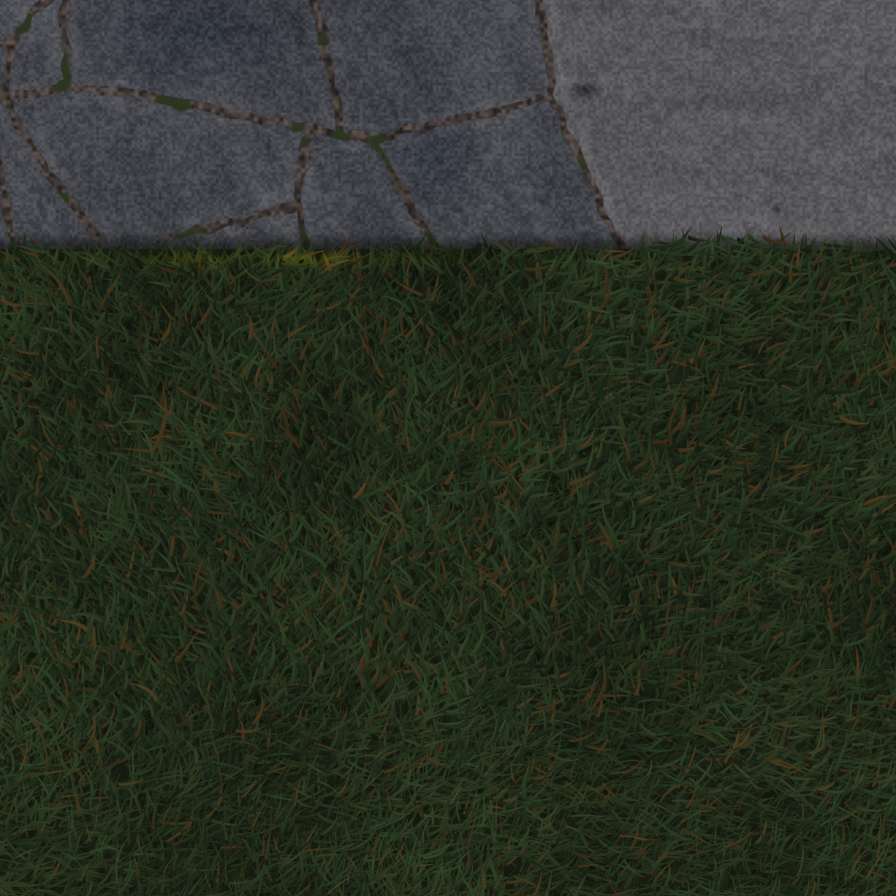
This texture is drawn by a Shadertoy shader. Its source:

```glsl
// A strip of irregular flagstones above a dense, dark lawn.
// Stones: distance to wobbly joint lines, gravel filling and grain noise.
// Lawn: stacked grid layers of curved, tapered blades along a flow field.

#define LAYERS 16
#define LONG_LAYERS 2
#define CELL 0.023
#define LONG_CELL 0.046
#define BLADE_WIDTH 0.0021
#define SPREAD 2.3
#define DRY_SHARE 0.09
#define JOINT_WIDTH 0.0046
#define LAWN_TOP 0.722

vec3 hash3(vec2 p) {
    vec3 q = fract(p.xyx * vec3(0.1031, 0.1030, 0.0973));
    q += dot(q, q.yxz + 33.33);
    return fract((q.xxy + q.yzz) * q.zyx);
}

float noise(vec2 p) {
    vec2 i = floor(p), f = fract(p);
    f = f * f * (3.0 - 2.0 * f);
    return mix(mix(hash3(i).x, hash3(i + vec2(1, 0)).x, f.x),
               mix(hash3(i + vec2(0, 1)).x, hash3(i + vec2(1, 1)).x, f.x), f.y);
}

// Layered noise centred on zero
float fbm(vec2 p) {
    float sum = -0.47, amp = 0.5;
    for (int i = 0; i < 4; i++) {
        sum += amp * noise(p);
        p = p * 2.1 + 17.3;
        amp *= 0.5;
    }
    return sum;
}

float segment(vec2 p, vec2 a, vec2 b) {
    vec2 ab = b - a;
    return length(p - a - ab * clamp(dot(p - a, ab) / dot(ab, ab), 0.0, 1.0));
}

float path(vec2 p, vec2 a, vec2 b, vec2 c) {
    return min(segment(p, a, b), segment(p, b, c));
}

float spot(vec2 p, vec2 centre, vec2 size) {
    vec2 q = (p - centre) / size;
    return exp(-dot(q, q));
}

float inside(float d, float px) { return clamp(0.5 - 0.5 * d / px, 0.0, 1.0); }

// Distance to the nearest joint between flagstones
float jointDistance(vec2 p) {
    vec2 west = vec2(0.007, 0.889), fork = vec2(0.073, 0.905), curl = vec2(0.013, 0.95);
    vec2 mid = vec2(0.345, 0.857), hub = vec2(0.414, 0.844);
    vec2 east = vec2(0.615, 0.893), low = vec2(0.332, 0.772);
    float d = path(p, vec2(0.072, 1.02), fork, west);
    d = min(d, path(p, vec2(0.06, 1.01), curl, west));
    d = min(d, segment(p, vec2(-0.01, 0.955), curl));
    d = min(d, path(p, fork, vec2(0.17, 0.89), mid));
    d = min(d, path(p, west, vec2(0.052, 0.811), vec2(0.108, 0.735)));
    d = min(d, segment(p, vec2(-0.003, 0.82), vec2(0.015, 0.72)));
    d = min(d, segment(p, vec2(0.349, 1.02), vec2(0.379, 0.857)));
    d = min(d, path(p, mid, hub, east));
    d = min(d, path(p, vec2(0.602, 1.02), east, vec2(0.694, 0.72)));
    d = min(d, segment(p, hub, vec2(0.487, 0.725)));
    d = min(d, path(p, mid, low, vec2(0.343, 0.72)));
    return min(d, segment(p, low, vec2(0.18, 0.731)));
}

vec3 paving(vec2 p, float px) {
    vec2 wobble = vec2(noise(p * 55.0), noise(p * 55.0 + 40.0)) - 0.5;
    float d = jointDistance(p + wobble * 0.008);
    float border = 0.615 - 0.11 * (p.y - 0.893) + 0.36 * max(0.893 - p.y, 0.0);

    // Blue-grey small stones, paler streaked slab on the right
    vec3 cool = vec3(0.275, 0.28, 0.30) + 0.1 * fbm(p * 9.0);
    cool -= vec3(0.055, 0.045, 0.025) * (spot(p, vec2(0.22, 0.96), vec2(0.12, 0.06))
                                      + spot(p, vec2(0.48, 0.82), vec2(0.05)));
    cool += 0.07 * fbm(vec2(p.x + 0.6 * p.y, p.y * 0.1) * 55.0);
    vec3 pale = vec3(0.34, 0.335, 0.348) + 0.09 * fbm(p * vec2(5.0, 36.0));
    pale -= 0.15 * spot(p, vec2(0.654, 0.899), vec2(0.013, 0.009));
    pale -= 0.17 * spot(p, vec2(0.868, 0.766), vec2(0.004));
    vec3 col = mix(cool, pale, smoothstep(-0.004, 0.004, p.x - border));
    col += 0.11 * (noise(p * 330.0) - 0.5) + 0.08 * fbm(p * 90.0);
    col += 0.045 * exp(-pow((d - 0.011) / 0.006, 2.0)) * noise(p * 40.0);

    // Gravel and a little weed in the joints
    vec3 gravel = mix(vec3(0.11, 0.10, 0.09), vec3(0.40, 0.34, 0.32), noise(p * 210.0));
    gravel = mix(gravel, vec3(0.16, 0.20, 0.10), smoothstep(0.62, 0.8, noise(p * 45.0)));
    float width = JOINT_WIDTH * (0.7 + 0.6 * noise(p * 38.0));
    return mix(col, gravel, inside(d - width, px) * 0.9);
}

// Blade angle: upright at the top, leaning right, shallow at lower left
float flowAngle(vec2 p, float lower) {
    float angle = mix(1.75, 0.85, smoothstep(0.2, 1.0, p.x));
    return mix(angle, 0.5, lower * 0.85) + 1.2 * (noise(p * 6.0) - 0.5);
}

vec3 lawn(vec3 col, vec2 p, float px) {
    float lower = 1.0 - smoothstep(0.1, 0.3, p.y);
    float shade = 0.06 + 0.5 * fbm(p * 6.0 + 3.0) + 0.08 * lower;
    float moss = spot(p, vec2(0.3, 0.711), vec2(0.2, 0.009)) * noise(p * 30.0);
    for (int i = 0; i < LAYERS; i++) {
        bool isLong = i >= LAYERS - LONG_LAYERS;
        float cell = isLong ? LONG_CELL : CELL, layer = float(i);
        vec2 shift = hash3(vec2(layer, 7.0)).xy * 9.0;
        vec2 home = floor(p / cell + shift);
        for (int k = 0; k < 9; k++) {
            vec2 id = home + vec2(k % 3 - 1, k / 3 - 1);
            vec3 r = hash3(id + layer * 37.0), s = hash3(id + layer * 53.0 + 200.0);
            vec2 root = (id + r.xy - shift) * cell;
            float top = LAWN_TOP + 0.012 * (noise(root.xx * 25.0) - 0.5)
                      + 0.012 * spot(root, vec2(0.82, 0.72), vec2(0.09, 0.1));
            if (root.y > top || (isLong && s.z > 0.22)) continue;

            float angle = flowAngle(root, lower) + (r.z - 0.5) * SPREAD;
            vec2 dir = vec2(cos(angle), sin(angle)), q = p - root;
            float len = cell * mix(0.45, 0.9, s.x), t = dot(q, dir) / len;
            float side = dot(q, vec2(-dir.y, dir.x)) - (s.y - 0.5) * 0.5 * len * t * t;
            float taper = 1.0 - pow(clamp(0.5 + 0.5 * t, 0.0, 1.0), 2.0);
            float width = BLADE_WIDTH * mix(0.65, 1.15, s.y) * (1.0 - 0.3 * lower) * taper;
            float cover = inside(abs(side) - width, px) * (1.0 - smoothstep(0.85, 1.0, abs(t)));

            // Tone rises with layer, tip and luck; a few blades are dry
            float tone = shade + 0.34 * layer / float(LAYERS - 1) + 0.13 * t
                       + (isLong ? 0.15 : 0.5) * (s.z - 0.5)
                       + 0.12 * clamp(side / BLADE_WIDTH, -1.0, 1.0);
            vec3 blade = mix(vec3(0.10, 0.12, 0.07), vec3(0.28, 0.33, 0.195), clamp(tone, -0.3, 1.1));
            blade *= mix(vec3(1), vec3(0.82, 1.06, 1.05), s.x);
            if (fract(r.z * 13.0 + s.x) < DRY_SHARE) blade = vec3(0.31, 0.235, 0.125) * (0.65 + 0.6 * tone);
            col = mix(col, blade + moss * vec3(0.12, 0.11, -0.02), cover);
        }
    }
    return col;
}

void mainImage(out vec4 fragColor, in vec2 fragCoord) {
    vec2 p = fragCoord / iResolution.y;
    float px = 0.75 / iResolution.y;
    vec3 col = vec3(0.085, 0.10, 0.058) + 0.04 * (noise(p * 120.0) - 0.5);
    vec3 stone = paving(p, px) * mix(0.5, 1.0, smoothstep(0.72, 0.745, p.y));
    col = mix(col, stone, inside(LAWN_TOP - p.y, px));
    if (p.y < LAWN_TOP + 0.08) col = lawn(col, p, px);
    fragColor = vec4(clamp(col, 0.0, 1.0), 1.0);
}
```
